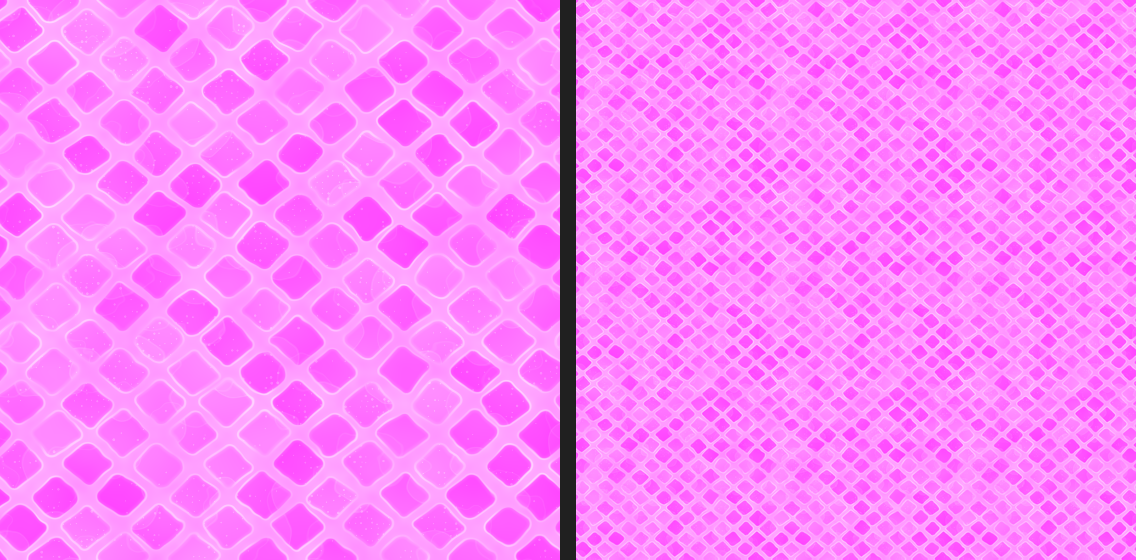
Left: one tile. Right: repeated 3 by 3.
This pattern is drawn by a three.js fragment shader. Its source:

```glsl
// Diagonal mosaic of rounded, chipped pink glass tiles set in pale glossy grout
#define REPEATS vec2(8.0, 9.0)
#define ORIGIN vec2(0.26, 0.53)
#define HALF_SIZE 0.395
#define CORNER 0.10
#define JITTER 0.045
#define WOBBLE 0.055
#define DARK_TILE 0.295
#define PALE_TILE 0.54
#define GROUT 0.605
#define RIM 0.15
#define SPECK_GRID 100.0

varying vec2 vUv;

float hash(vec2 p) {
  return fract(sin(dot(p, vec2(127.1, 311.7))) * 43758.55);
}

vec2 hash2(vec2 p) {
  return vec2(hash(p), hash(p + 37.3));
}

// Value noise with n cells across the canvas, wrapping at its edges
float noise(vec2 uv, float n, float seed) {
  vec2 p = uv * n;
  vec2 i = floor(p);
  vec2 f = fract(p);
  f = f * f * (3.0 - 2.0 * f);
  vec2 a = floor(mod(i + 0.5, n)) + seed;
  vec2 b = floor(mod(i + 1.5, n)) + seed;
  return mix(mix(hash(a), hash(vec2(b.x, a.y)), f.x),
             mix(hash(vec2(a.x, b.y)), hash(b), f.x), f.y);
}

float roundedBox(vec2 p, vec2 halfSize, float r) {
  vec2 q = abs(p) - halfSize + r;
  return length(max(q, 0.0)) + min(max(q.x, q.y), 0.0) - r;
}

// Diagonal cell to its wrapped lattice position, used as a tile id
vec2 tileId(vec2 cell) {
  vec2 twice = vec2(cell.x + cell.y, cell.x - cell.y);
  return floor(mod(twice + 0.5, 2.0 * REPEATS));
}

// Signed distance to one irregular tile, in cell widths
float tileDistance(vec2 p, vec2 id) {
  vec2 shift = (hash2(id + 3.1) - 0.5) * 2.0 * JITTER;
  vec2 size = HALF_SIZE + (hash2(id + 11.7) - 0.5) * 0.06;
  float angle = (hash(id + 23.9) - 0.5) * 0.22;
  float c = cos(angle);
  float s = sin(angle);
  return roundedBox(mat2(c, s, -s, c) * (p - shift), size, CORNER + 0.09 * hash(id + 5.3));
}

// Pale shell-shaped chip entering from a random side: x is fill, y is rim
vec2 chip(vec2 p, vec2 id, float rough) {
  float a = 6.2832 * hash(id + 41.0);
  float r = 0.24 + 0.30 * hash(id + 47.0);
  float d = length(p - 0.62 * vec2(cos(a), sin(a))) - r + rough * 0.16;
  float present = step(hash(id + 53.0), 0.75);
  return present * vec2(1.0 - smoothstep(-0.02, 0.02, d), 1.0 - smoothstep(0.005, 0.03, abs(d)));
}

// Tiny bubbles, one candidate per grid cell
float specks(vec2 uv, float density) {
  vec2 g = uv * SPECK_GRID;
  vec2 i = floor(g);
  vec2 centre = 0.3 + 0.4 * hash2(i + 7.0);
  float r = 0.06 + 0.16 * pow(hash(i + 19.0), 3.0);
  float dotMask = 1.0 - smoothstep(r - 0.05, r + 0.12, length(fract(g) - centre));
  return dotMask * step(hash(i + 29.0), density);
}

void main() {
  float fine = noise(vUv, 54.0, 1.0) - 0.5;
  float broad = noise(vUv, 14.0, 71.0) - 0.5;
  float streak = noise(vUv, 32.0, 151.0) - 0.5;

  // Diagonal lattice with hand-cut wobble
  vec2 p = vUv * REPEATS - ORIGIN;
  vec2 lattice = vec2(p.x + p.y, p.x - p.y) + WOBBLE * vec2(fine + broad, streak - broad);
  vec2 home = floor(lattice + 0.5);

  // Nearest tile
  float d = 10.0;
  vec2 id = vec2(0.0);
  vec2 local = vec2(0.0);
  for (int y = -1; y <= 1; y++) {
    for (int x = -1; x <= 1; x++) {
      vec2 cell = home + vec2(float(x), float(y));
      vec2 candidate = tileId(cell);
      float dist = tileDistance(lattice - cell, candidate);
      if (dist < d) {
        d = dist;
        id = candidate;
        local = lattice - cell;
      }
    }
  }

  // Glass: own tint, slanted sheen, chips and bubbles
  float a = 6.2832 * hash(id + 61.0);
  float glass = mix(DARK_TILE, PALE_TILE, hash(id + 67.0));
  glass += 0.06 * dot(local, vec2(cos(a), sin(a))) + 0.03 * broad + 0.02 * streak;
  vec2 shell = chip(local, id, streak);
  vec2 crack = chip(local, id + 83.0, fine);
  glass += shell.x * 0.05 + shell.y * 0.05 + crack.y * 0.035 + crack.x * 0.012;
  glass += 0.13 * specks(vUv, 0.55 * pow(hash(id + 89.0), 1.5));
  glass += 0.07 * smoothstep(-0.09, 0.0, d);

  // Grout, lighter beside the glass, with a broken bright rim
  float grout = GROUT + 0.09 * broad + 0.05 * fine + 0.04 * exp(-max(d, 0.0) * 18.0);
  float green = mix(glass, grout, smoothstep(-0.018, 0.018, d));
  float rim = 1.0 - smoothstep(0.008, 0.04, abs(d - 0.012));
  green += RIM * rim * smoothstep(-0.45, 0.5, streak + 0.5 * broad);

  gl_FragColor = vec4(1.0, clamp(green, 0.0, 1.0), 1.0, 1.0);
}
```
